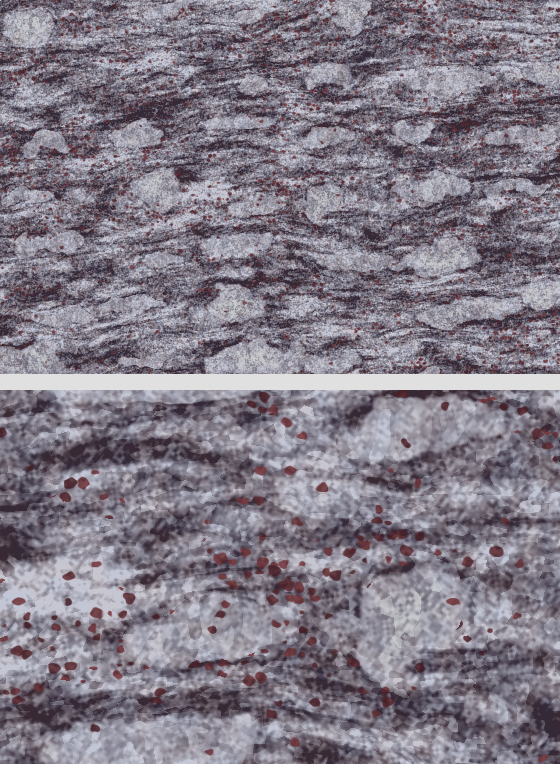
Top, the full canvas; bottom, a detail of the centre.
Give the GLSL for this texture, as a WebGL 1 fragment shader.

```glsl
precision highp float;
uniform vec2 u_resolution;

#define TILT 0.09
#define EYE_CELL vec2(0.27, 0.155)
#define EYE_SHARE 0.78
#define EYE_REACH 2.4
#define BAND_GAIN 0.75
#define STREAK_GAIN 1.4
#define SEAM_DEPTH 0.36
#define GRAIN_GAIN 0.42
#define BASE_TONE 0.65
#define GARNET_CELL 0.0115
#define GARNET_SHARE 0.19

const vec3 DARK_MICA = vec3(0.21, 0.16, 0.21);
const vec3 PALE_FELDSPAR = vec3(0.72, 0.72, 0.77);
const vec3 CREAM_CORE = vec3(0.80, 0.81, 0.80);
const vec3 GARNET_DEEP = vec3(0.27, 0.12, 0.15);
const vec3 GARNET_BRIGHT = vec3(0.46, 0.22, 0.24);

float hash(vec2 p) {
  vec3 h = fract(p.xyx * 0.1031);
  h += dot(h, h.yzx + 33.33);
  return fract((h.x + h.y) * h.z);
}

vec2 hash2(vec2 p) {
  return vec2(hash(p + 17.3), hash(p + 71.9));
}

float noise(vec2 p) {
  vec2 i = floor(p), f = fract(p);
  f = f * f * (3.0 - 2.0 * f);
  float low = mix(hash(i), hash(i + vec2(1.0, 0.0)), f.x);
  float high = mix(hash(i + vec2(0.0, 1.0)), hash(i + 1.0), f.x);
  return mix(low, high, f.y);
}

float fbm(vec2 p) {
  float sum = 0.0, gain = 0.533;
  for (int i = 0; i < 4; i++) {
    sum += gain * noise(p);
    p = p * 2.03 + 19.7;
    gain *= 0.5;
  }
  return sum;
}

// Random shade of the nearest crystal
float crystals(vec2 p) {
  vec2 home = floor(p);
  float nearest = 9.0, shade = 0.0;
  for (int j = -1; j <= 1; j++) {
    for (int i = -1; i <= 1; i++) {
      vec2 cell = home + vec2(float(i), float(j));
      vec2 d = cell + hash2(cell) - p;
      if (dot(d, d) < nearest) {
        nearest = dot(d, d);
        shade = hash(cell + 43.0);
      }
    }
  }
  return shade;
}

// Thin, broken lines along the foliation
float seamLines(vec2 p, float width) {
  float ridge = abs(noise(p) - 0.5);
  return (1.0 - smoothstep(0.3 * width, width, ridge)) * smoothstep(0.3, 0.6, noise(p * vec2(1.5, 0.6) + 37.0));
}

// Feldspar eyes: x = mask, y = pale core, z = dark rim, w = push on the flow
vec4 feldsparEyes(vec2 p) {
  vec2 wobble = vec2(fbm(p * 16.0), fbm(p * 16.0 + 40.0)) - 0.5;
  vec2 home = floor(p / EYE_CELL);
  vec4 eyes = vec4(0.0);
  for (int j = -1; j <= 1; j++) {
    for (int i = -1; i <= 1; i++) {
      vec2 cell = home + vec2(float(i), float(j));
      if (hash(cell + 5.1) > EYE_SHARE) continue;
      vec2 shape = hash2(cell + 31.0);
      vec2 centre = (cell + 0.5 + 0.5 * (hash2(cell) - 0.5)) * EYE_CELL;
      float roundness = shape.y * shape.y;
      vec2 radii = vec2(mix(0.045, 0.125, shape.x), mix(0.02, 0.065, roundness));
      vec2 d = p - centre;
      d.y -= TILT * d.x;
      float r = length(d / radii);
      float edge = length((d + wobble * vec2(0.12, 0.06)) / radii);
      float push = max(0.0, 1.0 - r / EYE_REACH);
      eyes.x = max(eyes.x, 1.0 - smoothstep(0.9, 1.06, edge));
      eyes.y = max(eyes.y, (1.0 - smoothstep(0.3, 0.95, edge)) * smoothstep(0.12, 0.5, roundness));
      eyes.z = max(eyes.z, 1.0 - smoothstep(0.0, 0.13, abs(edge - 1.11)));
      eyes.w -= 0.9 * d.y * push * push;
    }
  }
  return eyes;
}

// Garnets: x = coverage, y = random shade
vec2 garnets(vec2 p, float share, float pixel) {
  vec2 home = floor(p / GARNET_CELL);
  vec2 found = vec2(0.0);
  vec2 bent = p + 0.004 * (vec2(noise(p * 190.0), noise(p * 190.0 + 60.0)) - 0.5);
  for (int j = -1; j <= 1; j++) {
    for (int i = -1; i <= 1; i++) {
      vec2 cell = home + vec2(float(i), float(j));
      vec2 centre = (cell + 0.2 + 0.6 * hash2(cell)) * GARNET_CELL;
      float radius = GARNET_CELL * mix(0.17, 0.46, hash(cell + 9.0));
      float d = length((bent - centre) * vec2(0.9, 1.1)) - radius;
      float cover = step(hash(cell + 3.7), share) * (1.0 - smoothstep(-pixel, pixel, d));
      if (cover > found.x) found = vec2(cover, hash(cell + 13.0));
    }
  }
  return found;
}

void main() {
  vec2 p = gl_FragCoord.xy / u_resolution.y + 3.0;
  vec4 eyes = feldsparEyes(p);

  // Foliation bends around the eyes
  vec2 flow = p;
  flow.y += eyes.w - TILT * p.x + 0.09 * noise(p * vec2(2.2, 3.0));
  flow.y += 0.025 * noise(p * vec2(9.0, 12.0)) + 0.008 * noise(p * vec2(28.0, 36.0));
  float bands = fbm(flow * vec2(3.5, 17.0)) - 0.5;
  float streaks = fbm(flow * vec2(14.0, 60.0) + 7.0) - 0.5;
  float seams = max(seamLines(flow * vec2(5.0, 30.0) + 23.0, 0.11), 0.8 * seamLines(flow * vec2(10.0, 52.0), 0.16));

  // Crystal grain at two sizes, the finer one turned off the axes
  vec2 turned = vec2(0.8 * p.x - 0.6 * p.y, 0.6 * p.x + 0.8 * p.y);
  float grain = crystals(flow * vec2(105.0, 165.0)) - 0.5 + 1.4 * (noise(turned * 300.0) - 0.5);
  float tone = BASE_TONE + BAND_GAIN * bands + STREAK_GAIN * streaks - SEAM_DEPTH * seams;
  tone -= 0.3 * eyes.z * noise(p * 22.0);
  float eyeTone = 0.87 + 0.5 * (fbm(p * 45.0) - 0.5);
  tone = mix(tone, eyeTone, 0.85 * eyes.x);
  tone += GRAIN_GAIN * grain * mix(1.0, 0.7, eyes.x);

  vec3 color = mix(DARK_MICA, PALE_FELDSPAR, clamp(tone, 0.0, 1.1));
  color += vec3(-0.03, 0.0, 0.03) * (noise(p * 75.0) - 0.5);
  color = mix(color, CREAM_CORE, 0.65 * eyes.y * smoothstep(0.6, 1.0, tone));

  // Garnets gather in the darker bands
  float cluster = smoothstep(0.35, 0.7, fbm(flow * vec2(5.0, 15.0) + 51.0));
  float share = GARNET_SHARE * (0.2 + 1.8 * cluster) * (1.0 - 0.85 * eyes.x);
  vec2 garnet = garnets(p, share, 1.0 / u_resolution.y);
  vec3 red = mix(GARNET_DEEP, GARNET_BRIGHT, clamp(garnet.y + 0.4 * grain, 0.0, 1.0));
  gl_FragColor = vec4(mix(color, red, 0.88 * garnet.x), 1.0);
}
```
